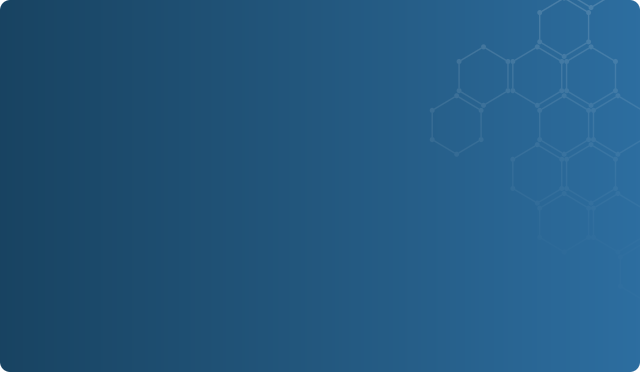
Give the GLSL for this background, as a Shadertoy shader.

```glsl
// A rounded blue card, shaded from dark at the left to bright at the right,
// with a fading honeycomb of outlined cells and corner dots at the upper right.
// Cells come from a staggered grid; a bit mask per row picks the ones drawn.

// Lengths are fractions of the canvas width; y runs down from the top edge.
const vec3 LEFT_BLUE = vec3(0.094, 0.263, 0.382);
const vec3 MID_BLUE = vec3(0.137, 0.343, 0.495);
const vec3 RIGHT_BLUE = vec3(0.175, 0.430, 0.627);
const vec3 PAPER = vec3(1.0);
const vec3 LINE_TINT = vec3(1.0);
const float CARD_RADIUS = 0.016;

const vec2 GRID_START = vec2(0.7135, -0.0339);
const vec2 GRID_STEP = vec2(0.0840, 0.0764);
const float APOTHEM = 0.0382;
const float CELL_STRETCH = 1.035;
const float LINE_HALF = 0.0011;
const float DOT_RADIUS = 0.0038;
const float TOP_OPACITY = 0.15;
const float LOW_OPACITY = 0.012;
const float FADE_END = 0.39;

const int ROWS = 7;
const int COLUMNS = 4;
const int ROW_MASK[ROWS] = int[ROWS](4, 4, 7, 13, 6, 12, 8);

// Antialiased coverage of a signed distance
float coverage(float dist, float pixel) {
    return clamp(0.5 - dist / pixel, 0.0, 1.0);
}

float roundedBox(vec2 p, vec2 halfSize, float radius) {
    vec2 q = abs(p) - halfSize + radius;
    return length(max(q, 0.0)) + min(max(q.x, q.y), 0.0) - radius;
}

// Outline and corner dots of one pointy-topped hexagon
float cellCoverage(vec2 p, float pixel) {
    vec2 a = abs(vec2(p.x, p.y / CELL_STRETCH));
    float side = APOTHEM * 2.0 / sqrt(3.0);
    float edge = max(a.x, dot(a, vec2(0.5, 0.8660))) - APOTHEM;
    float corner = min(length(a - vec2(0.0, side)),
                       length(a - vec2(APOTHEM, 0.5 * side)));
    float outline = coverage(abs(edge) - LINE_HALF, pixel);
    float dots = coverage(corner - DOT_RADIUS, pixel);
    return max(outline, dots);
}

float honeycomb(vec2 p, float pixel) {
    float cover = 0.0;
    for (int row = 0; row < ROWS; row++) {
        float shift = row % 2 == 0 ? 0.5 : 0.0;
        for (int col = 0; col < COLUMNS; col++) {
            if (((ROW_MASK[row] >> col) & 1) == 0) continue;
            vec2 centre = GRID_START + GRID_STEP * vec2(float(col) + shift, float(row));
            cover = max(cover, cellCoverage(p - centre, pixel));
        }
    }
    return cover;
}

vec3 background(float x) {
    return x < 0.5 ? mix(LEFT_BLUE, MID_BLUE, 2.0 * x)
                   : mix(MID_BLUE, RIGHT_BLUE, 2.0 * x - 1.0);
}

void mainImage(out vec4 fragColor, in vec2 fragCoord) {
    float pixel = 1.0 / iResolution.x;
    vec2 size = iResolution.xy * pixel;
    vec2 p = vec2(fragCoord.x, iResolution.y - fragCoord.y) * pixel;

    // Gradient and fading cells
    vec3 color = background(p.x);
    float opacity = mix(TOP_OPACITY, LOW_OPACITY, clamp(p.y / FADE_END, 0.0, 1.0));
    color = mix(color, LINE_TINT, opacity * honeycomb(p, pixel));

    // Rounded card corners
    float card = coverage(roundedBox(p - 0.5 * size, 0.5 * size, CARD_RADIUS), pixel);
    fragColor = vec4(mix(PAPER, color, card), 1.0);
}
```
